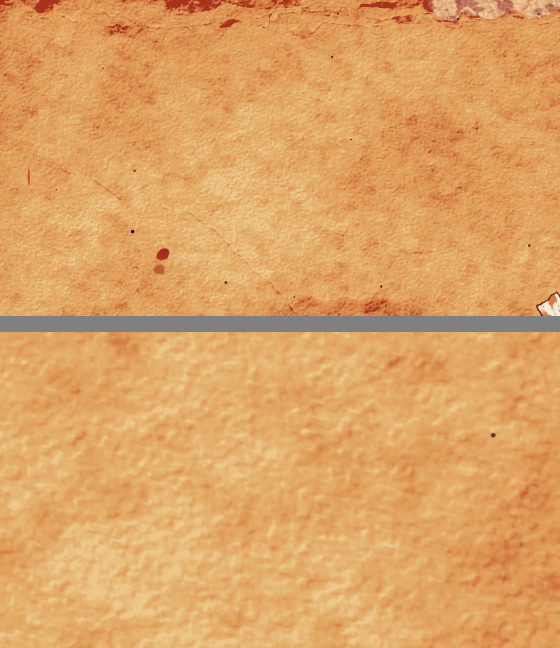
Top, the full canvas; bottom, a detail of the centre.
Reproduce this texture procedurally as a WebGL 2 fragment shader.

```glsl
#version 300 es
precision highp float;
// Aged, stained paper: mottled fibre, creases, ink spots and a peeling top edge.
#define BASE_TONE 0.80
#define CLOUDS 3.5
#define MOTTLE 2.6
#define GRAIN 1.9
#define WRINKLES 0.7
#define CREASES 1.7
#define EDGE_BURN 1.45
#define RAGGED 0.11
#define SPECK_CHANCE 0.14
#define INK vec3(0.27, 0.07, 0.06)
#define BLOOD vec3(0.58, 0.13, 0.08)
uniform vec2 u_resolution;
out vec4 fragColor;

// Paper tones from pale to scorched
const vec3 TONES[7] = vec3[7](
  vec3(0.93, 0.78, 0.54), vec3(0.90, 0.71, 0.45), vec3(0.89, 0.65, 0.39), vec3(0.87, 0.60, 0.34),
  vec3(0.84, 0.52, 0.29), vec3(0.80, 0.42, 0.23), vec3(0.66, 0.20, 0.11));
vec3 paperTone(float dark) {
  float t = clamp(dark + 1.0, 0.0, 5.999);
  int i = int(t);
  return mix(TONES[i], TONES[i + 1], fract(t));
}
vec3 hash3(vec2 p) {
  vec3 q = fract(vec3(p.xyx) * vec3(0.1031, 0.1030, 0.0973));
  q += dot(q, q.yxz + 33.33);
  return fract((q.xxy + q.yzz) * q.zyx);
}
// Cellular noise: x = smoothly blended cell value, y = gap to the cell border
vec2 cellular(vec2 p) {
  vec2 id = floor(p), f = p - id;
  float sum = 0.0, weight = 1e-5, near = 9.0, next = 9.0;
  for (int k = 0; k < 9; k++) {
    vec2 o = vec2(k % 3 - 1, k / 3 - 1);
    vec3 h = hash3(id + o + 200.0);
    vec2 d = o + h.xy - f;
    float r = dot(d, d), w = exp(-6.0 * r);
    sum += h.z * w;
    weight += w;
    next = min(next, max(near, r));
    near = min(near, r);
  }
  return vec2(sum / weight, sqrt(next) - sqrt(near));
}
float clouds(vec2 p) {
  float sum = 0.0, amp = 0.533;
  for (int i = 0; i < 4; i++, amp *= 0.5) {
    sum += amp * cellular(p).x;
    p = mat2(1.6, 1.2, -1.2, 1.6) * p + 7.3;
  }
  return sum;
}
float blot(vec2 p, vec2 centre, vec2 radius, float soft) {
  return 1.0 - smoothstep(1.0 - soft, 1.0 + soft, length((p - centre) / radius));
}
// Dark fold with a lit flank
float crease(vec2 p, vec2 a, vec2 b) {
  vec2 ab = b - a, q = p - a;
  float t = clamp(dot(q, ab) / dot(ab, ab), 0.0, 1.0);
  float d = length(q - ab * t), side = (ab.x * q.y - ab.y * q.x) / length(ab);
  float lit = exp(-pow((side - 0.006) / 0.003, 2.0)) * step(d, abs(side) + 0.001);
  return exp(-d * d / 9e-6) - 0.5 * lit;
}

void main() {
  vec2 p = gl_FragCoord.xy / u_resolution.y;
  float right = u_resolution.x / u_resolution.y - p.x, top = 1.0 - p.y;
  vec2 warp = vec2(clouds(p * 9.0), clouds(p * 9.0 + 31.0)) - 0.5;
  vec2 q = p + warp * RAGGED, r = p + warp * 0.05;
  // Broad discolouration
  float dark = BASE_TONE + CLOUDS * (clouds(p * 3.0 + 4.0) - 0.5);
  dark += EDGE_BURN * (exp(-p.x / 0.12) * (0.4 + 0.8 * p.y) + 0.8 * exp(-top / 0.09));
  dark += exp(-right / 0.13) * smoothstep(0.15, 0.7, p.y);
  dark += 0.75 * blot(q, vec2(1.22, 0.51), vec2(0.42, 0.17), 0.35);
  dark += 0.8 * blot(q, vec2(0.40, 0.59), vec2(0.17, 0.12), 0.8);
  dark -= 0.4 * blot(p, vec2(0.85, 0.28), vec2(0.55, 0.25), 0.8);
  dark += 1.9 * blot(q, vec2(1.13, 0.0), vec2(0.26, 0.055), 0.22);
  dark += 1.3 * blot(q, vec2(1.63, 0.02), vec2(0.035, 0.05), 0.4);
  // Mottling, embossed grain and fibres
  float mottle = clouds(p * vec2(27.0, 36.0) + 60.0);
  dark += MOTTLE * (mottle - 0.5) + 2.5 * max(mottle - 0.62, 0.0);
  vec2 g = p * vec2(115.0, 140.0);
  float grain = cellular(g).x;
  dark += GRAIN * (grain - cellular(g + vec2(-0.35, 0.5)).x) + 0.9 * (cellular(p * 210.0).x - 0.5);
  // Fine wrinkles and long folds
  vec2 slant = mat2(0.8, 0.6, -0.6, 0.8) * (p + warp * 0.3);
  float vein = 1.0 - smoothstep(0.0, 0.06, cellular(slant * vec2(9.0, 14.0)).y);
  float worn = smoothstep(0.45, 0.60, clouds(p * 5.0 + 90.0)) * mix(1.0, 0.3, smoothstep(0.3, 1.0, p.x));
  dark += WRINKLES * vein * worn * clamp(mottle * 9.0 - 4.9, -1.0, 1.0);
  float fold = crease(r, vec2(0.20, 0.47), vec2(0.38, 0.37)) + crease(r, vec2(0.46, 0.34), vec2(0.60, 0.32));
  fold += crease(r, vec2(0.60, 0.32), vec2(0.76, 0.18)) + crease(r, vec2(0.76, 0.18), vec2(0.95, 0.0));
  fold += 0.6 * (crease(r, vec2(1.03, 0.27), vec2(1.60, 0.16)) + crease(r, vec2(1.49, 0.79), vec2(1.52, 0.58)));
  fold += 0.5 * (crease(r, vec2(0.39, 0.17), vec2(0.46, 0.0)) + crease(r, vec2(0.0, 0.27), vec2(0.40, 0.13)));
  dark += CREASES * fold * smoothstep(0.30, 0.58, mottle);
  // Cracks and peeling along the top
  for (int i = 0; i < 3; i++) {
    float k = float(i), x = q.x * (4.0 + k);
    float line = 0.965 - 0.024 * k + 0.009 * sin(x + k * 2.0) + 0.005 * sin(x * 2.7 + k);
    float d = (q.y - line) / 0.003;
    dark += (1.7 * exp(-d * d) - 1.2 * exp(-(d - 2.0) * (d - 2.0))) * smoothstep(0.40, 0.54, clouds(vec2(p.x * 7.0, k * 9.0)));
  }
  float peel = smoothstep(0.0, 0.06, clouds(p * vec2(9.0, 22.0) + 12.0) - 0.47 - top * 3.2);
  peel = max(peel, 0.6 * blot(q, vec2(0.41, 0.925), vec2(0.07, 0.025), 0.4));
  float flake = max(blot(q, vec2(1.53, 0.995), vec2(0.16, 0.055), 0.08), blot(q, vec2(1.75, 0.985), vec2(0.06, 0.03), 0.1));
  float fringe = blot(q, vec2(1.52, 0.995), vec2(0.18, 0.063), 0.1);
  dark += 2.5 * max(peel, fringe) * (0.1 + 1.6 * mottle);
  vec3 colour = paperTone(dark);
  vec3 bare = mix(vec3(0.91, 0.75, 0.57), vec3(0.72, 0.46, 0.38), smoothstep(0.50, 0.68, mottle)) + 0.2 * (grain - 0.5);
  colour = mix(colour, bare, 0.85 * flake);
  // Scattered specks, ink drops and a red scratch
  vec2 cell = floor(p * 8.0);
  vec3 h = hash3(cell + 77.0);
  vec2 spot = (cell + 0.15 + 0.7 * h.xy) / 8.0;
  float size = 0.002 + 0.003 * h.y * h.y;
  colour = mix(colour, INK, 0.8 * step(h.z, SPECK_CHANCE) * blot(p + warp * 0.02, spot, vec2(size), 0.4));
  float drop = max(blot(r, vec2(0.515, 0.193), vec2(0.023, 0.018), 0.15), 0.6 * blot(r, vec2(0.506, 0.15), vec2(0.018, 0.012), 0.4));
  colour = mix(colour, BLOOD * (0.75 + 0.5 * mottle), 0.9 * drop);
  colour = mix(colour, INK * 0.6, blot(p, vec2(0.42, 0.267), vec2(0.0055), 0.3));
  colour = mix(colour, vec3(0.78, 0.25, 0.18), 0.8 * blot(p, vec2(0.091, 0.44), vec2(0.004, 0.026), 0.3));
  // Torn lower right corner
  vec2 c = mat2(0.5, 0.87, -0.87, 0.5) * (r - vec2(1.75, 0.015));
  float box = max(abs(c.x) - 0.050, abs(c.y) - 0.036);
  vec3 scrap = mix(vec3(0.97, 0.92, 0.84), vec3(0.83, 0.48, 0.27), smoothstep(0.42, 0.55, clouds(c * vec2(14.0, 40.0))));
  colour = mix(colour, BLOOD * 0.8, 1.0 - smoothstep(0.002, 0.006, box));
  colour = mix(colour, scrap, 1.0 - smoothstep(-0.003, 0.001, box));
  fragColor = vec4(colour, 1.0);
}
```
